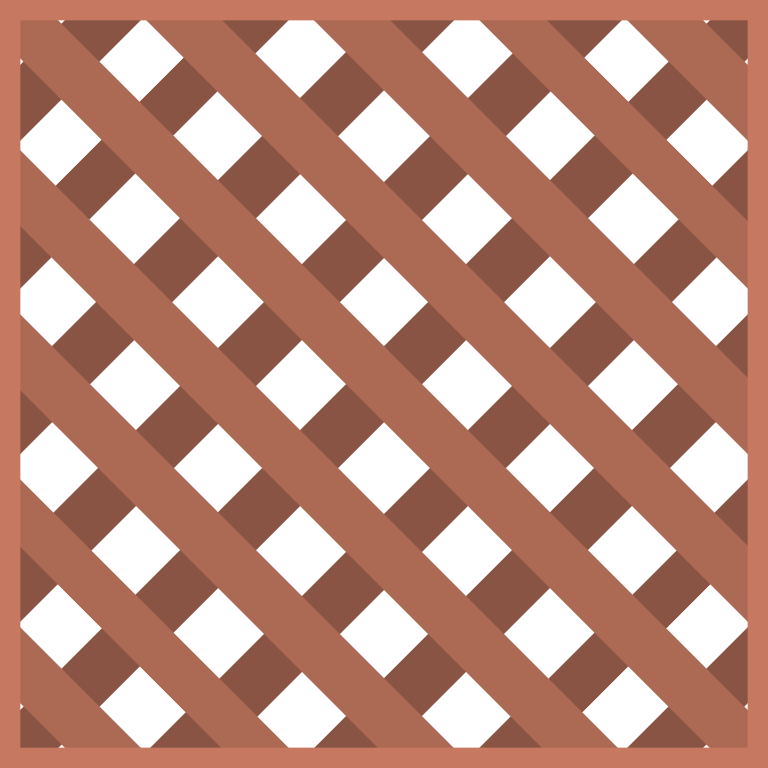
Reproduce this pattern procedurally as a Shadertoy shader.

```glsl
// Diagonal garden lattice: light slats laid over dark slats inside a square frame
#define PITCH 0.2161        // slat spacing, measured along x + y
#define HALF_SLAT 0.0495    // half slat width, same measure
#define FRAME_WIDTH 0.0265
#define DRIFT 0.0030        // uneven seating of the slats next to the middle
#define CORNER_PULL 0.0247  // inward shift of the slats near the corners
#define PULL_START 0.573
#define PULL_END 0.801
#define FRAME_COLOR vec3(0.775, 0.470, 0.376)
#define TOP_COLOR vec3(0.674, 0.414, 0.329)
#define UNDER_COLOR vec3(0.537, 0.329, 0.263)
#define GAP_COLOR vec3(1.0)

// Signed distance to the nearest slat of one diagonal set
float slatDistance(float d) {
    float reach = abs(d);
    // slight offset of the first slat on each side
    float wave = sin(1.5707963 * reach / PITCH);
    float seated = abs(d - DRIFT * wave * wave * step(reach, 2.0 * PITCH));
    // tighter spacing toward the corners
    seated += CORNER_PULL * smoothstep(PULL_START, PULL_END, reach);
    float offset = abs(seated - PITCH * round(seated / PITCH));
    return (offset - HALF_SLAT) * 0.7071068;
}

// Antialiased coverage of a shape from its signed distance
float coverage(float dist, float pixel) {
    return clamp(0.5 - dist / pixel, 0.0, 1.0);
}

void mainImage(out vec4 fragColor, in vec2 fragCoord) {
    // centered square canvas, spanning -0.5 to 0.5
    float pixel = 1.0 / min(iResolution.x, iResolution.y);
    vec2 p = (fragCoord - 0.5 * iResolution.xy) * pixel;

    // lattice layers, back to front
    float under = coverage(slatDistance(p.x - p.y), pixel);
    float top = coverage(slatDistance(-p.x - p.y), pixel);
    vec3 color = mix(GAP_COLOR, UNDER_COLOR, under);
    color = mix(color, TOP_COLOR, top);

    // frame around the lattice
    float inner = max(abs(p.x), abs(p.y)) - (0.5 - FRAME_WIDTH);
    color = mix(color, FRAME_COLOR, coverage(-inner, pixel));

    fragColor = vec4(color, 1.0);
}
```
